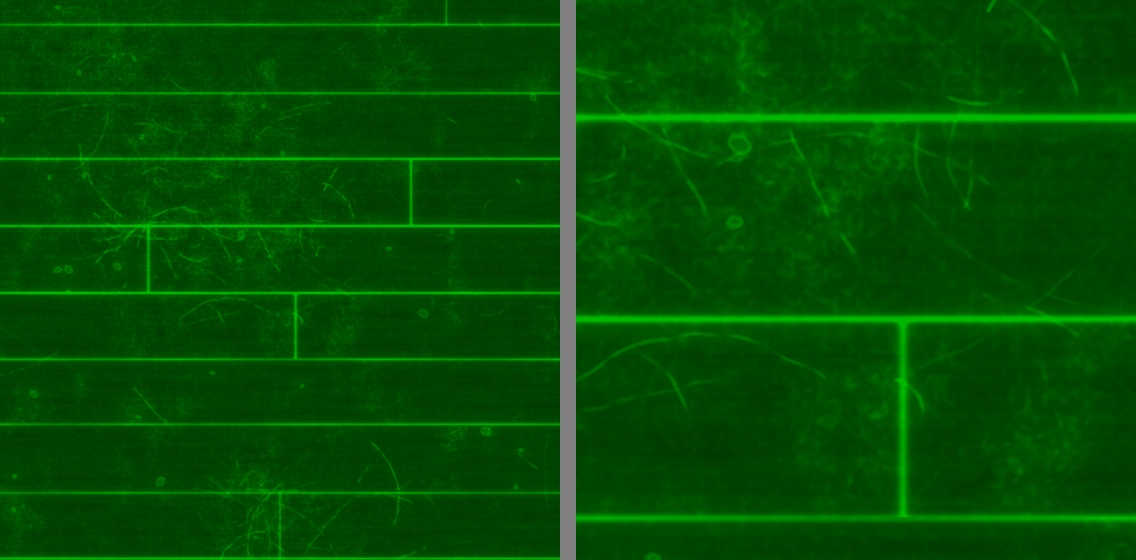
Left, the full canvas; right, a detail of the centre.
Write a Shadertoy shader that draws this texture.

```glsl
// Scratched green floorboards with glowing seams, staggered end joints and knots.

const float BOARD_HEIGHT = 0.1189;
const float FIRST_SEAM = 0.002;
const float BASE_GREEN = 0.238;
const int SCRATCHES = 130;
const int KNOTS = 30;

// Per board, bottom to top: end joint position (negative for none), seam strength, seam offset.
const float JOINT_X[9] = float[9](0.5, -1.0, -1.0, 0.528, 0.265, 0.734, -1.0, -1.0, 0.797);
const float SEAM_GLOW[9] = float[9](1.0, 0.6, 0.7, 0.75, 0.95, 1.0, 0.9, 0.7, 0.7);
const float SEAM_SHIFT[9] = float[9](0.0006, -0.001, 0.0025, -0.0005, -0.0009, 0.0, 0.0009, -0.0008, 0.0027);

vec2 hash2(vec2 p) {
    vec3 q = fract(p.xyx * vec3(0.1031, 0.1030, 0.0973));
    q += dot(q, q.yzx + 33.33);
    return fract((q.xx + q.yz) * q.zy);
}

float cornerGradient(vec2 cell, vec2 corner, vec2 f) {
    float angle = 6.2832 * hash2(cell + corner + 57.0).x;
    return dot(vec2(cos(angle), sin(angle)), f - corner);
}

// Gradient noise, roughly -0.7 to 0.7.
float noise(vec2 p) {
    vec2 i = floor(p), f = p - i;
    vec2 u = f * f * f * (f * (f * 6.0 - 15.0) + 10.0);
    vec2 e = vec2(1.0, 0.0);
    return mix(mix(cornerGradient(i, e.yy, f), cornerGradient(i, e.xy, f), u.x),
               mix(cornerGradient(i, e.yx, f), cornerGradient(i, e.xx, f), u.x), u.y);
}

float fbm(vec2 p) {
    float sum = 0.0, amp = 0.7;
    for (int i = 0; i < 5; i++) {
        sum += amp * noise(p);
        p = mat2(1.6, 1.2, -1.2, 1.6) * p + 11.3;
        amp *= 0.6;
    }
    return sum;
}

vec2 rotate(vec2 p, float a) {
    float c = cos(a), s = sin(a);
    return vec2(c * p.x + s * p.y, c * p.y - s * p.x);
}

float blob(vec2 p, vec2 center, vec2 size) {
    vec2 q = (p - center) / size;
    return exp(-dot(q, q));
}

// Heavily worn regions of the floor.
float wearMask(vec2 p) {
    return blob(p, vec2(0.38, 0.66), vec2(0.24, 0.19)) + 0.8 * blob(p, vec2(0.14, 0.95), vec2(0.22, 0.15))
         + 0.8 * blob(p, vec2(0.47, 0.07), vec2(0.13, 0.09)) + 0.5 * blob(p, vec2(0.65, 0.95), vec2(0.1, 0.1));
}

// Soft bright core with a wide faint halo around a line at distance d.
float glowLine(float d, float width) {
    float core = d / width;
    return 0.33 * exp(-core * core) + 0.15 * exp(-d / 0.0055);
}

// Slightly bent, broken hairline.
float scratch(vec2 p, float id, float pixel) {
    vec2 a = hash2(vec2(id, 3.0)), b = hash2(vec2(id, 17.0)), c = hash2(vec2(id, 41.0));
    vec2 worn = id < 22.0 ? vec2(0.49, 0.08) + (a - 0.5) * vec2(0.2, 0.15)
                          : vec2(0.37, 0.64) + (a - 0.5) * vec2(0.5, 0.42);
    vec2 center = id < 80.0 ? worn : a;
    float halfLength = mix(0.012, 0.085, b.x * b.x);
    vec2 q = rotate(p - center, 6.2832 * b.y);
    if (abs(q.x) > halfLength + 0.01 || abs(q.y) > 0.07) return 0.0;
    q.y += (c.x - 0.5) * 0.8 * q.x * q.x / halfLength + 0.003 * noise(p * 45.0 + id);
    float d = length(vec2(max(abs(q.x) - halfLength, 0.0), q.y));
    float broken = smoothstep(-0.35, 0.25, noise(p * 75.0 + id));
    float line = 1.0 - smoothstep(0.0, 0.0016 + pixel, d);
    return (line * broken + 0.2 * exp(-d / 0.004)) * mix(0.05, 0.2, c.y * c.y);
}

// Small oval ring with a faint centre and smudge.
float knot(vec2 p, float id, float pixel) {
    vec2 a = hash2(vec2(id, 71.0)), b = hash2(vec2(id, 93.0));
    vec2 q = rotate(p - a, 6.2832 * b.x) * vec2(1.0, 1.35);
    float radius = mix(0.003, 0.009, b.y * b.y);
    float r = length(q) + 0.003 * noise(p * 150.0);
    float ring = 1.0 - smoothstep(0.0006, 0.0016 + pixel, abs(r - radius));
    float fill = 1.0 - smoothstep(radius - pixel, radius + pixel, r);
    return 0.1 * ring + 0.08 * fill + 0.05 * exp(-r / 0.014);
}

// Thin scuff lines running along the given angle.
float scuffs(vec2 p, float angle) {
    float n = noise(rotate(p, angle) * vec2(14.0, 150.0) + angle * 19.0);
    return smoothstep(0.22, 0.55, n);
}

// Lengthwise grain, ragged blotches, gritty speckle and scuffs.
float surface(vec2 p, float board, float wear) {
    vec2 q = p + vec2(board * 3.7, 0.0);
    float grain = noise(q * vec2(9.0, 210.0)) + noise(q * vec2(3.0, 75.0));
    float cloud = clamp(0.5 + fbm(p * 24.0), 0.0, 1.4);
    float blotch = smoothstep(0.0, 0.6, fbm(q * vec2(9.0, 6.0))) * cloud;
    float speckle = max(noise(p * 200.0), 0.0) + max(noise(p * 110.0 + 9.0), 0.0);
    float dots = smoothstep(0.34, 0.6, noise(p * 130.0 + 31.0));
    float worn = wear * cloud;
    float scuffed = scuffs(p, 0.7) + scuffs(p, -0.6) + scuffs(p, 1.5) + scuffs(p, 0.05);
    return 0.022 * grain + 0.085 * blotch + 0.06 * worn + 0.018 * cloud
         + speckle * (0.035 + 0.13 * blotch + 0.12 * worn)
         + 0.07 * dots * (0.35 + blotch + worn) + 0.05 * scuffed * (0.1 + worn);
}

void mainImage(out vec4 fragColor, in vec2 fragCoord) {
    vec2 p = fragCoord / iResolution.xy;
    float pixel = 1.0 / min(iResolution.x, iResolution.y);

    // Board layout
    float row = (p.y - FIRST_SEAM) / BOARD_HEIGHT;
    int board = clamp(int(floor(row)), 0, 8);
    int seam = clamp(int(floor(row + 0.5)), 0, 8);
    float seamDistance = abs((row - float(seam)) * BOARD_HEIGHT - SEAM_SHIFT[seam]);

    // Worn wood
    float green = BASE_GREEN + surface(p, float(board), wearMask(p));
    for (int i = 0; i < SCRATCHES; i++) green += scratch(p, float(i), pixel);
    for (int i = 0; i < KNOTS; i++) green += knot(p, float(i), pixel);

    // Seams and end joints
    float unevenness = 1.0 + 0.5 * noise(vec2(p.x * 5.0, float(seam) * 7.3));
    green += SEAM_GLOW[seam] * unevenness * glowLine(seamDistance, 0.0023);
    bool faintJoint = board == 0 || board == 8;
    float jointGlow = glowLine(abs(p.x - JOINT_X[board]), faintJoint ? 0.0017 : 0.0027);
    green += (faintJoint ? 0.55 : 0.8) * jointGlow;

    fragColor = vec4(0.0, clamp(green, 0.0, 0.72), 0.0, 1.0);
}
```
